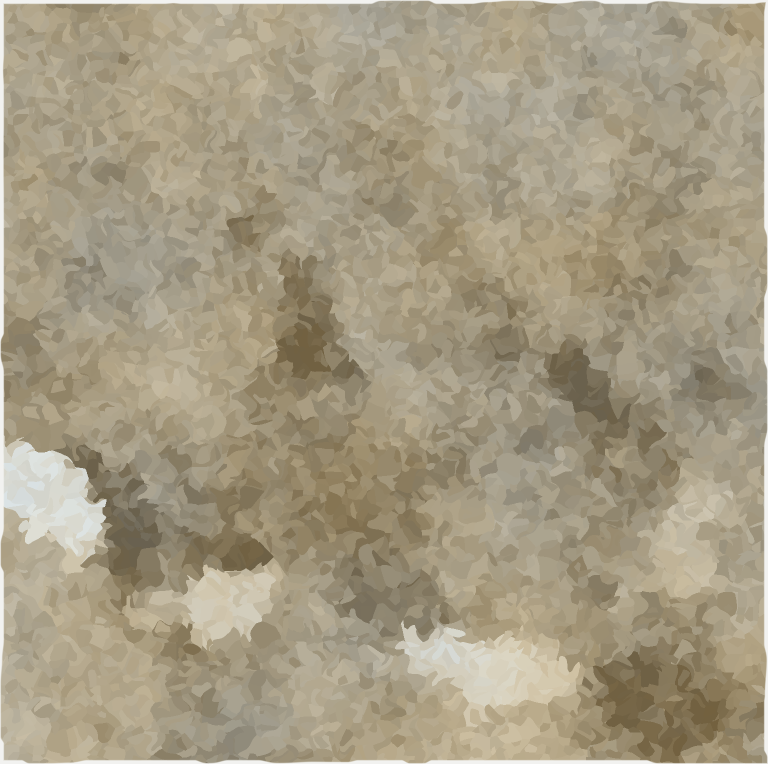
Give the GLSL for this texture, as a WebGL 1 fragment shader.

```glsl
precision highp float;
// Weathered tan stone: small flat flakes over calm sand, dark stains and chalky patches.
uniform vec2 u_resolution;

const vec3 UMBER = vec3(0.43, 0.38, 0.28);
const vec3 STONE = vec3(0.65, 0.61, 0.515);
const vec3 CREAM = vec3(0.80, 0.765, 0.68);
const vec3 CHALK = vec3(0.87, 0.89, 0.88);
const vec3 MARGIN = vec3(0.95, 0.95, 0.94);
const vec3 COOL_SHIFT = vec3(-0.025, 0.0, 0.04);

float hash(vec2 p) {
  vec3 q = fract(p.xyx * 0.1031);
  q += dot(q, q.yzx + 33.33);
  return fract((q.x + q.y) * q.z);
}

vec2 hash2(vec2 p) {
  return vec2(hash(p), hash(p + 71.7));
}

float noise(vec2 p) {
  vec2 i = floor(p);
  vec2 f = fract(p);
  f = f * f * (3.0 - 2.0 * f);
  float low = mix(hash(i), hash(i + vec2(1.0, 0.0)), f.x);
  float high = mix(hash(i + vec2(0.0, 1.0)), hash(i + 1.0), f.x);
  return mix(low, high, f.y);
}

// Fractal noise centred on zero.
float fbm(vec2 p) {
  float sum = 0.0;
  float amp = 0.5;
  for (int i = 0; i < 4; i++) {
    sum += amp * (noise(p) - 0.5);
    p = mat2(1.6, 1.2, -1.2, 1.6) * p + 19.3;
    amp *= 0.5;
  }
  return sum;
}

vec2 rotate(vec2 p, float angle) {
  float c = cos(angle);
  float s = sin(angle);
  return vec2(c * p.x + s * p.y, c * p.y - s * p.x);
}

// Nearest flake: xy is its site in canvas units, z its random value.
vec3 flake(vec2 p, float density) {
  vec2 g = p * density;
  vec2 base = floor(g);
  vec3 best = vec3(0.0);
  float nearest = 9.0;
  for (int y = -1; y <= 1; y++) {
    for (int x = -1; x <= 1; x++) {
      vec2 id = base + vec2(float(x), float(y));
      vec2 site = id + hash2(id + density);
      float d = dot(site - g, site - g);
      if (d < nearest) {
        nearest = d;
        best = vec3(site / density, hash(id + 137.0));
      }
    }
  }
  return best;
}

// Soft ragged ellipse, tilted by angle.
float stain(vec2 p, vec2 centre, vec2 radii, float angle, float ragged) {
  float d = length(rotate(p - centre, angle) / radii);
  return 1.0 - smoothstep(0.65, 1.2, d + ragged);
}

// Broad light and dark: -1 is umber, 0 stone, 1 cream, 2 chalk.
float tone(vec2 p) {
  float calm = smoothstep(0.5, 0.78, p.y + 0.5 * fbm(p * 5.0 + 8.0));
  vec2 grain = rotate(p, -0.9) * vec2(3.6, 5.6);
  vec2 bend = vec2(fbm(grain + 4.0), fbm(grain + 31.0));
  float level = fbm(grain + 1.4 * bend + 12.0) * mix(2.6, 1.1, calm);
  level += fbm(p * 26.0 + 50.0) * 0.9 + 0.07;
  float ragged = 2.2 * fbm(p * 13.0 + 90.0);
  for (int i = 0; i < 5; i++) {
    float n = float(i);
    vec2 centre = vec2(fract(0.4 + 0.37 * n), 0.6 - 0.13 * n);
    level -= 0.75 * stain(p, centre, vec2(0.1, 0.055), -1.1 + 0.2 * n, ragged);
  }
  for (int i = 0; i < 4; i++) {
    float n = float(i);
    vec2 centre = vec2(fract(0.05 + 0.61 * n), 0.12 + 0.32 * fract(0.75 + 0.25 * n));
    float glow = stain(p, centre, vec2(0.09, 0.05), -0.6 + 0.5 * n, ragged);
    level = mix(level, 1.8 - 0.33 * n, glow);
  }
  return level;
}

vec3 stoneColour(float level, float coolness) {
  vec3 c = mix(STONE, UMBER, clamp(-level, 0.0, 1.0));
  c = mix(c, CREAM, clamp(level, 0.0, 1.0));
  c = mix(c, CHALK, clamp(level - 1.0, 0.0, 1.0));
  return c + COOL_SHIFT * coolness;
}

// Small flakes lie scattered over larger ones.
vec3 surface(vec2 p) {
  vec2 warp = vec2(noise(p * 58.0), noise(p * 58.0 + 40.0)) - 0.5;
  vec2 q = p + 0.016 * warp;
  vec3 cell = flake(q, 44.0);
  vec3 chip = flake(q, 86.0);
  float cover = 0.45 + 0.25 * smoothstep(0.4, 0.8, p.y);
  if (fract(chip.z * 7.31) < cover) cell = chip;
  float level = tone(cell.xy) + (cell.z - 0.5) * 0.6;
  level -= 0.4 * step(0.965, cell.z);
  float coolness = 3.2 * fbm(cell.xy * 6.0 + 60.0) + 0.5 * (fract(cell.z * 13.7) - 0.5);
  return stoneColour(level, clamp(coolness, -0.8, 1.0));
}

// Pale rim with occasional bulges of stone.
float insideRim(vec2 p, vec2 size) {
  vec2 gap = min(p, size - p);
  float width = 0.005 - 0.004 * smoothstep(0.6, 0.85, noise(p * 22.0));
  return smoothstep(width - 0.001, width + 0.001, min(gap.x, gap.y));
}

void main() {
  vec2 size = u_resolution / u_resolution.y;
  vec3 colour = vec3(0.0);
  // Four samples smooth the flake edges.
  for (int i = 0; i < 4; i++) {
    float n = float(i);
    vec2 offset = vec2(mod(n, 2.0), floor(n * 0.5)) * 0.5 - 0.25;
    vec2 p = (gl_FragCoord.xy + offset) / u_resolution.y;
    colour += 0.25 * mix(MARGIN, surface(p), insideRim(p, size));
  }
  gl_FragColor = vec4(colour, 1.0);
}
```
